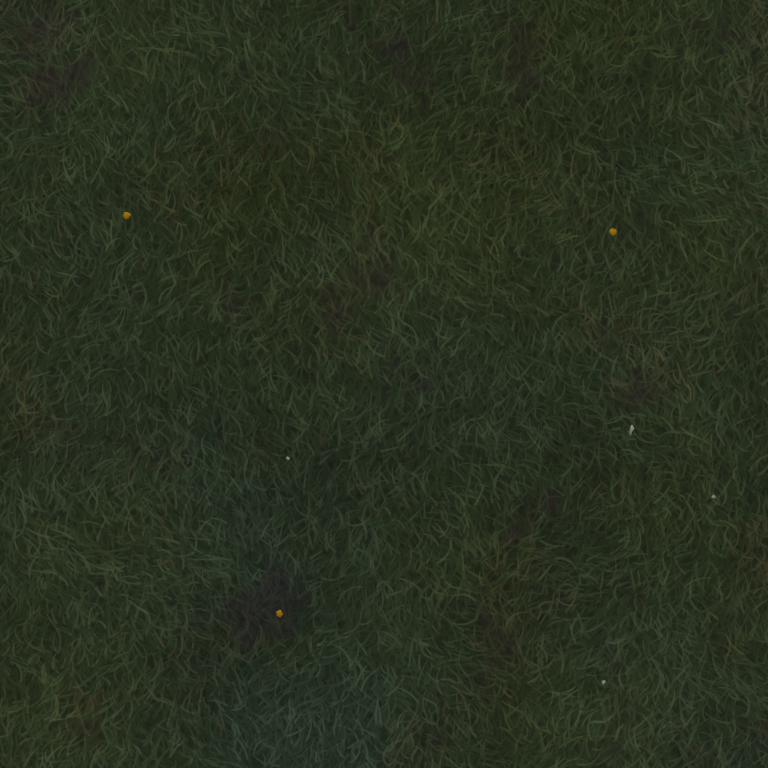
This texture is drawn by a Shadertoy shader. Its source:

```glsl
// Dim, worn meadow turf: fine tangled grass blades, bare soil, straw and a few tiny flowers.
#define CELLS 42.0         // blade cells across the canvas
#define LAYERS 12          // stacked blade layers
#define BLADE_WIDTH 0.0013 // half width of a blade
#define SOFTNESS 0.0011    // edge blur
#define OPACITY 0.72       // blade cover
#define SHADOW vec3(0.125, 0.150, 0.100)
#define DARK_GRASS vec3(0.130, 0.168, 0.101)
#define LIGHT_GRASS vec3(0.232, 0.278, 0.190)
#define SOIL vec3(0.142, 0.134, 0.118)
#define STRAW vec3(0.285, 0.270, 0.180)
#define YELLOW vec3(0.700, 0.480, 0.060)
#define PALE vec3(0.600, 0.580, 0.570)

vec2 hash2(vec2 p) {
    vec3 q = fract(p.xyx * vec3(0.1031, 0.1030, 0.0973));
    q += dot(q, q.yzx + 33.33);
    return fract((q.xx + q.yz) * q.zy);
}

float cornerGradient(vec2 cell, vec2 corner, vec2 f) {
    return dot(hash2(cell + corner) * 2.0 - 1.0, f - corner);
}

float gradientNoise(vec2 p) {
    vec2 cell = floor(p), f = p - cell;
    vec2 u = f * f * f * (f * (f * 6.0 - 15.0) + 10.0);
    vec2 e = vec2(0.0, 1.0);
    return mix(mix(cornerGradient(cell, e.xx, f), cornerGradient(cell, e.yx, f), u.x),
               mix(cornerGradient(cell, e.xy, f), cornerGradient(cell, e.yy, f), u.x), u.y);
}

float fbm(vec2 p) {
    float sum = 0.0, amplitude = 1.0;
    for (int i = 0; i < 4; i++) {
        sum += amplitude * gradientNoise(p);
        p = mat2(1.6, 1.2, -1.2, 1.6) * p + 7.3;
        amplitude *= 0.55;
    }
    return sum;
}

// Coverage of a bent, tapering blade centred at the origin
float bladeMask(vec2 p, float angle, float halfLength, float bend, float soft) {
    float c = cos(angle), s = sin(angle);
    vec2 q = vec2(c * p.x + s * p.y, c * p.y - s * p.x);
    float t = q.x / halfLength;
    float across = abs(q.y + bend * halfLength * (t * t - 0.3));
    float width = BLADE_WIDTH * (1.0 - 0.45 * t);
    float ends = 1.0 - smoothstep(0.65, 1.0, abs(t));
    return ends * (1.0 - smoothstep(width - soft, width + soft, across));
}

// Lay all blades over the ground colour
vec3 grass(vec3 color, vec2 uv, float soil, float straw, float soft) {
    for (int layer = 0; layer < LAYERS; layer++) {
        float depth = float(layer) / float(LAYERS - 1);
        vec2 offset = hash2(vec2(float(layer), 5.0));
        vec2 grid = uv * CELLS + offset;
        for (int k = 0; k < 9; k++) {
            vec2 id = floor(grid) + vec2(k % 3 - 1, k / 3 - 1);
            vec2 seed = id + float(layer) * 57.0;
            vec2 p = (grid - id - hash2(seed)) / CELLS;
            vec2 shape = hash2(seed + 19.7);
            float halfLength = mix(0.35, 0.95, shape.x) / CELLS;
            if (dot(p, p) > halfLength * halfLength * 1.3) continue;

            vec2 look = hash2(seed + 43.1);
            float lean = gradientNoise((id - offset) / CELLS * 6.0);
            float angle = 1.6 + 2.2 * lean + (shape.y - 0.5) * 2.1;
            float mask = bladeMask(p, angle, halfLength, look.x - 0.5, soft);

            float light = look.y * look.y * mix(0.75, 1.1, depth) + 0.08;
            vec3 tone = mix(DARK_GRASS, LIGHT_GRASS, light);
            float dry = step(1.0 - 0.04 - 0.4 * straw, fract(look.x * 7.0 + shape.y));
            tone = mix(tone, STRAW * (0.6 + 0.4 * look.y), dry * 0.75);
            color = mix(color, tone, mask * OPACITY * (1.0 - 0.6 * soil));
        }
    }
    return color;
}

// Scatter small blossoms and pale flecks
vec3 flowers(vec3 color, vec2 uv, float soft) {
    for (int i = 0; i < 7; i++) {
        vec2 center = 0.06 + 0.88 * hash2(vec2(float(i) * 3.7 + 2.0, 11.0));
        bool blossom = i < 3;
        vec2 p = uv - center;
        float radius = blossom ? 0.0045 : 0.0024;
        float ragged = 0.0025 * gradientNoise(uv * 260.0);
        float leaf = i == 6 ? 0.35 : 1.0;
        float d = length(vec2(p.x - p.y * 0.4 * (1.0 - leaf), p.y * leaf)) + ragged - radius;
        float mask = 1.0 - smoothstep(-soft, soft, d);
        vec3 tone = (blossom ? YELLOW : PALE) * (0.9 + 40.0 * p.y);
        color = mix(color, tone, mask * 0.85);
    }
    return color;
}

void mainImage(out vec4 fragColor, in vec2 fragCoord) {
    vec2 uv = fragCoord / iResolution.y;
    float soft = max(SOFTNESS, 0.5 / iResolution.y);

    // Worn patches and the straw around them
    float wear = fbm(uv * 7.0 + 3.1);
    float soil = smoothstep(0.22, 0.60, wear + 0.25 * gradientNoise(uv * 45.0));
    float straw = smoothstep(0.05, 0.5, fbm(uv * 5.0 + 21.4) + 0.3 * wear);

    vec3 color = mix(SHADOW, SOIL, soil) * (1.0 + 0.3 * gradientNoise(uv * 110.0));
    color = grass(color, uv, soil, straw, soft);

    // Broad light and warm to cool drift
    float warmth = fbm(uv * 2.3 + 9.6) + 0.2 * (uv.x + uv.y - 1.0);
    color *= 1.0 + 0.16 * fbm(uv * 3.5 + 40.2) + 0.12 * gradientNoise(uv * 24.0);
    color *= 1.0 + warmth * vec3(0.06, -0.01, -0.22);

    fragColor = vec4(flowers(color, uv, soft), 1.0);
}
```
